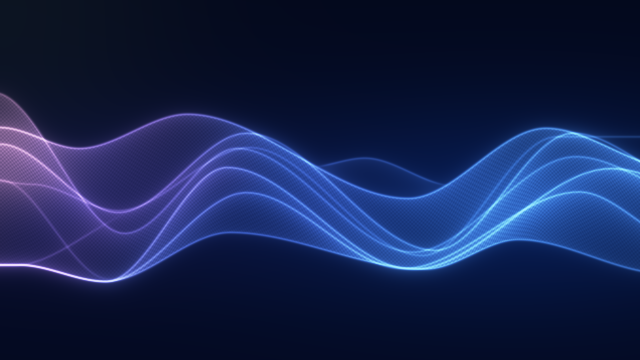
This background is drawn by a WebGL 2 fragment shader. Its source:

```glsl
#version 300 es
precision highp float;

uniform vec2 u_resolution;
out vec4 outColor;

// Height of a curve easing through six crests and troughs
float swell(float x, vec3 xl, vec3 xr, vec3 yl, vec3 yr) {
  float y = yl.x;
  y += (yl.y - yl.x) * smoothstep(xl.x, xl.y, x);
  y += (yl.z - yl.y) * smoothstep(xl.y, xl.z, x);
  y += (yr.x - yl.z) * smoothstep(xl.z, xr.x, x);
  y += (yr.y - yr.x) * smoothstep(xr.x, xr.y, x);
  y += (yr.z - yr.y) * smoothstep(xr.y, xr.z, x);
  return y;
}

// Signed distance to a curve, positive above, in canvas heights
float curveDistance(vec2 uv, float aspect, vec3 xl, vec3 xr, vec3 yl, vec3 yr) {
  float stepX = 0.002;
  float y = swell(uv.x, xl, xr, yl, yr);
  float slope = (swell(uv.x + stepX, xl, xr, yl, yr) - y) / (stepX * aspect);
  return (uv.y - y) / sqrt(1.0 + slope * slope);
}

float below(float d, float softness) {
  return 1.0 - smoothstep(-softness, softness, d);
}

// Thin bright edge with a halo
float edgeLight(float d, float width) {
  return 0.42 * exp(-d * d / (width * width)) + 0.13 * exp(-abs(d) / 0.018);
}

// Translucent cloth hanging under an edge
float veil(float d, float depth) {
  return below(d, 0.003) * exp(min(d, 0.0) / depth);
}

float glow(vec2 uv, vec2 center, vec2 size) {
  vec2 q = (uv - center) / size;
  return exp(-dot(q, q));
}

vec3 ribbonTint(vec2 uv) {
  vec3 pink = vec3(0.92, 0.62, 0.78);
  vec3 violet = vec3(0.66, 0.49, 0.91);
  vec3 blue = vec3(0.36, 0.53, 0.98);
  vec3 azure = vec3(0.36, 0.64, 1.0);
  float along = uv.x + 0.6 * max(0.5 - uv.y, 0.0);
  vec3 tint = mix(pink, violet, smoothstep(0.0, 0.18, along));
  tint = mix(tint, blue, smoothstep(0.22, 0.46, along));
  return mix(tint, azure, smoothstep(0.5, 0.85, along));
}

vec3 nightSky(vec2 uv) {
  vec3 sky = mix(vec3(0.012, 0.035, 0.125), vec3(0.012, 0.032, 0.11), uv.y);
  sky += vec3(0.035, 0.045, 0.02) * glow(uv, vec2(0.0, 1.0), vec2(0.28, 0.5));
  sky += vec3(0.015, 0.075, 0.20) * glow(uv, vec2(0.8, 0.42), vec2(0.45, 0.30));
  sky += vec3(0.035, 0.03, 0.10) * glow(uv, vec2(0.1, 0.45), vec2(0.35, 0.25));
  return sky;
}

// Fine woven dots following the cloth
float weave(vec2 p) {
  vec2 wave = sin(p * 6.28318 * 95.0);
  return 1.0 + 0.16 * wave.x * wave.y;
}

void main() {
  vec2 uv = gl_FragCoord.xy / u_resolution;
  float aspect = u_resolution.x / u_resolution.y;
  float width = max(0.0035, 0.8 / u_resolution.y);

  // Long strands from the upper crest to the lower hem
  float crest = curveDistance(uv, aspect, vec3(0.0, 0.124, 0.293), vec3(0.638, 0.853, 1.06),
    vec3(0.646, 0.588, 0.683), vec3(0.449, 0.644, 0.53));
  float ridge = curveDistance(uv, aspect, vec3(0.0, 0.185, 0.385), vec3(0.68, 0.895, 1.1),
    vec3(0.6, 0.41, 0.63), vec3(0.305, 0.63, 0.48));
  float fold = curveDistance(uv, aspect, vec3(-0.01, 0.195, 0.37), vec3(0.645, 0.9, 1.1),
    vec3(0.743, 0.352, 0.588), vec3(0.3, 0.565, 0.45));
  float middle = curveDistance(uv, aspect, vec3(0.03, 0.165, 0.355), vec3(0.645, 0.955, 1.15),
    vec3(0.264, 0.218, 0.535), vec3(0.252, 0.532, 0.44));
  float lower = curveDistance(uv, aspect, vec3(0.03, 0.165, 0.385), vec3(0.63, 0.905, 1.08),
    vec3(0.264, 0.218, 0.465), vec3(0.254, 0.467, 0.32));
  float hem = curveDistance(uv, aspect, vec3(0.03, 0.165, 0.36), vec3(0.665, 0.81, 1.04),
    vec3(0.264, 0.218, 0.354), vec3(0.252, 0.334, 0.24));

  // Short strands crossing the left end and rising behind the right
  float drift = curveDistance(uv, aspect, vec3(-0.02, 0.05, 0.185), vec3(0.39, 0.66, 0.87),
    vec3(0.5, 0.488, 0.415), vec3(0.59, 0.29, 0.62));
  float falling = curveDistance(uv, aspect, vec3(-0.03, 0.0, 0.17), vec3(0.3, 0.6, 0.9),
    vec3(0.5, 0.5, 0.225), vec3(0.3));
  float rising = curveDistance(uv, aspect, vec3(-0.05, 0.02, 0.25), vec3(0.4, 0.6, 0.9),
    vec3(0.26, 0.262, 0.43), vec3(0.5));
  float hump = curveDistance(uv, aspect, vec3(0.4, 0.48, 0.57), vec3(0.71, 0.87, 1.0),
    vec3(0.53, 0.535, 0.561), vec3(0.484, 0.6, 0.6));
  float leftFade = 1.0 - smoothstep(0.12, 0.21, uv.x);
  float humpFade = smoothstep(0.485, 0.52, uv.x) * (1.0 - smoothstep(0.66, 0.72, uv.x));

  // Sheets of cloth inside the outline
  float inside = below(min(crest, fold), 0.003) * (1.0 - below(hem, 0.003));
  float cloth = 0.11 + 0.13 * veil(crest, 0.07) + 0.14 * veil(ridge, 0.06);
  cloth += 0.10 * veil(fold, 0.07) + 0.15 * veil(middle, 0.06) + 0.10 * veil(lower, 0.05);
  cloth += 0.24 * glow(uv, vec2(0.0, 0.56), vec2(0.12, 0.13));
  cloth += 0.16 * glow(uv, vec2(0.8, 0.44), vec2(0.14, 0.14));
  cloth *= inside * weave(vec2(uv.x * aspect, crest));
  cloth += 0.10 * veil(hump, 0.06) * humpFade * (1.0 - below(crest, 0.003));

  // Luminous edges
  float light = edgeLight(crest, width) + 0.7 * edgeLight(ridge, width);
  light += 0.55 * edgeLight(fold, width) + 0.8 * edgeLight(middle, width);
  light += 0.75 * edgeLight(lower, width) + 0.8 * edgeLight(hem, width);
  light += 0.4 * edgeLight(drift, width);
  light += 0.35 * leftFade * (edgeLight(falling, width) + edgeLight(rising, width));
  light += 0.5 * humpFade * edgeLight(hump, width);

  float energy = cloth + light;
  vec3 color = nightSky(uv) + ribbonTint(uv) * energy;
  color += vec3(0.16, 0.2, 0.16) * smoothstep(0.5, 1.3, energy);
  color = mix(color, 1.0 - 0.3 * exp(-(color - 0.7) / 0.3), step(0.7, color));
  outColor = vec4(color, 1.0);
}
```
